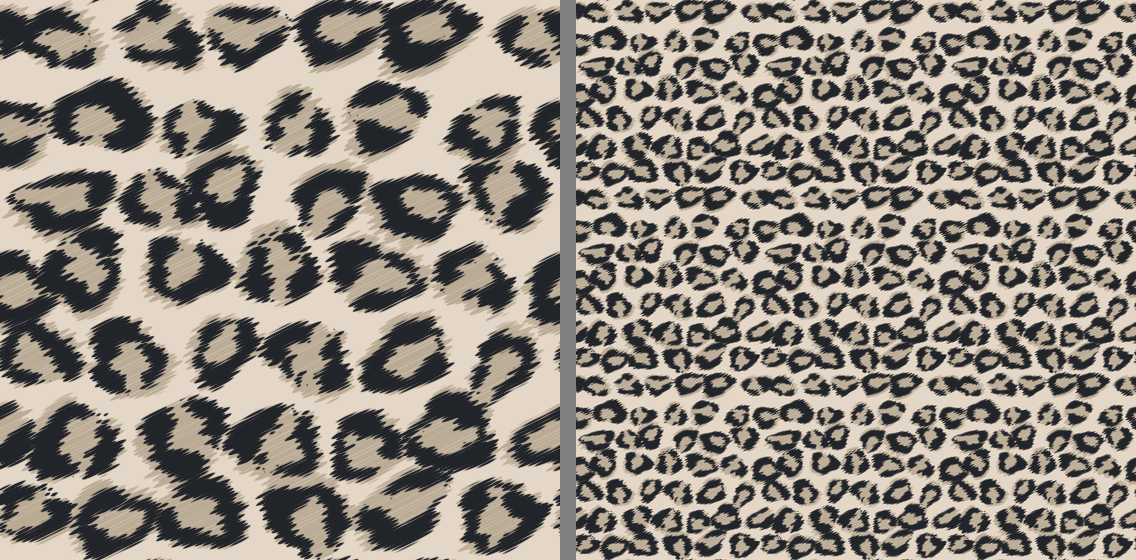
Left, the tile; right, the same tile 3 across and 3 down.
Give the GLSL for this pattern, as a WebGL 1 fragment shader.

```glsl
precision highp float;
// Leopard rosettes drawn with slanted brush hatching on cream, tiling seamlessly.
uniform vec2 u_resolution;

const vec3 CREAM = vec3(0.895, 0.845, 0.78);
const vec3 TAN = vec3(0.725, 0.665, 0.58);
const vec3 INK = vec3(0.13, 0.14, 0.16);
const vec2 STROKE_DIR = vec2(0.8944, 0.4472);
const vec2 STROKE_NORMAL = vec2(-0.4472, 0.8944);
const float STROKES = 178.0; // strokes per canvas width
const float TAPER = 0.024;   // length of the pointed stroke ends

float hash(vec2 p) {
  vec3 q = fract(vec3(p.xyx) * vec3(0.1031, 0.1030, 0.0973));
  q += dot(q, q.yzx + 33.33);
  return fract((q.x + q.y) * q.z);
}

vec3 hash3(vec2 p) {
  return vec3(hash(p), hash(p + 37.3), hash(p + 71.9));
}

vec2 polar(float angle) {
  return vec2(cos(angle), sin(angle));
}

// Approximate distance to an ellipse with a lumpy outline
float blob(vec2 q, vec2 radii, vec3 phase) {
  vec2 e = q / radii + 1e-5;
  float a = atan(e.y, e.x);
  vec3 waves = cos(vec3(2.0, 3.0, 5.0) * a + 6.283 * phase);
  float edge = 1.0 + dot(waves, vec3(0.07, 0.11, 0.05));
  return (length(e) - edge) * min(radii.x, radii.y);
}

float capsule(vec2 q, vec2 axis, float radius) {
  float t = clamp(dot(q, axis) / dot(axis, axis), 0.0, 1.0);
  return length(q - axis * t) - radius;
}

// Coverage of one stroke; across runs from -1 to 1 over its width
float stroke(float dist, float across) {
  float blur = 0.8 / u_resolution.x * length(vec2(1.0, 2.0 * TAPER * STROKES * across));
  return 1.0 - smoothstep(-blur, blur, dist + TAPER * across * across);
}

// Tan (x) and ink (y) coverage of one rosette at offset q from its centre
vec2 rosette(vec2 q, vec2 id) {
  vec3 shape = hash3(id + 3.7);
  vec3 outline = hash3(id + 11.1);
  vec3 inner = hash3(id + 23.9);
  vec3 gaps = hash3(id + 41.3);

  vec2 axis = polar(0.15 + (shape.x - 0.5) * 1.7);
  mat2 toLocal = mat2(axis.x, -axis.y, axis.y, axis.x);
  vec2 radii = vec2(0.078, 0.058) * mix(0.86, 1.12, shape.y);
  radii *= vec2(mix(0.9, 1.1, shape.z), mix(1.1, 0.9, shape.z));
  vec2 fringe = polar(6.283 * inner.x) * mix(0.008, 0.019, inner.y);
  vec2 holeCentre = (inner.yz - 0.5) * radii * 0.35;

  // Breaks in the ring: the first often cuts through, the second less so
  float turn = 6.283 * gaps.x;
  vec2 gapA = polar(turn) * mix(0.025, 0.1, gaps.y);
  vec2 gapB = polar(turn + 2.2 + 1.8 * gaps.z) * mix(0.015, 0.075, gaps.z);

  float along = dot(q, STROKE_DIR);
  float rows = dot(q, STROKE_NORMAL) * STROKES;
  vec2 cover = vec2(0.0);
  for (int k = 0; k < 2; k++) {
    float row = floor(rows) + float(k);
    vec2 seed = vec2(row + 60.0, id.x * 7.0 + id.y + 5.0);
    float zigzag = (mod(row, 2.0) - 0.5) * 0.006;
    vec2 rowPoint = STROKE_NORMAL * row / STROKES;
    vec2 inkPoint = toLocal * (rowPoint + STROKE_DIR * (along + zigzag + (hash(seed) - 0.5) * 0.019));
    vec2 tanPoint = toLocal * (rowPoint + STROKE_DIR * (along - zigzag + (hash(seed + 91.0) - 0.5) * 0.024));

    vec2 h = inkPoint - holeCentre;
    float hole = blob(h, radii * 0.42, inner.zxy);
    hole = min(hole, capsule(h, gapA, 0.0135));
    hole = min(hole, capsule(h, gapB, 0.011));
    float ring = max(blob(inkPoint, radii, outline), -hole);
    float under = min(blob(tanPoint, radii, outline), blob(tanPoint - fringe, radii, outline));
    cover = max(cover, vec2(stroke(under, rows - row), stroke(ring, rows - row)));
  }
  return cover;
}

void main() {
  vec2 p = gl_FragCoord.xy / u_resolution;

  // Sheared lattice, 6 by 7 rosettes, shifted three columns per tile height
  vec2 cell = floor(vec2(6.0 * p.x + 3.0 * p.y, 7.0 * p.y));
  vec2 cover = vec2(0.0);
  for (int j = -1; j <= 1; j++) {
    for (int i = -1; i <= 1; i++) {
      vec2 c = cell + vec2(float(i), float(j));
      float lap = floor(c.y / 7.0);
      vec2 id = vec2(mod(c.x - 3.0 * lap, 6.0), c.y - 7.0 * lap);
      vec2 g = c + 0.5 + (hash3(id + 57.7).xy - 0.5) * 0.28;
      vec2 centre = vec2((g.x - g.y * 3.0 / 7.0) / 6.0, g.y / 7.0);
      vec2 q = p - centre;
      if (dot(q, q) < 0.022) cover = max(cover, rosette(q, id));
    }
  }

  // Faint light scratches in the tan paint
  float scratch = (p.y - 0.5 * p.x) * 160.0;
  float line = 1.0 - smoothstep(0.1, 0.45, abs(fract(scratch) - 0.5));
  float strength = 0.35 * hash(vec2(mod(floor(scratch), 80.0), 9.0));
  vec3 paint = mix(TAN, CREAM, line * strength);

  vec3 color = mix(CREAM, paint, cover.x);
  gl_FragColor = vec4(mix(color, INK, cover.y), 1.0);
}
```
